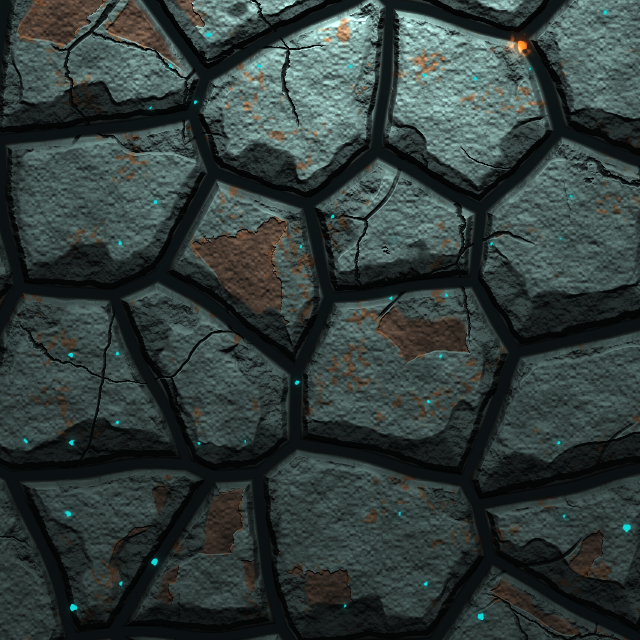
Write a WebGL 2 fragment shader that draws this texture.

```glsl
#version 300 es
precision highp float;

uniform vec2 u_resolution;
out vec4 fragColor;

const float STONES = 3.9;        // stones across the canvas
const float SHARDS = 6.5;        // crack cells across the canvas
const float GAP = 0.0095;        // half width of the channels
const float SIDE = 0.017;        // visible depth of the lower stone sides
const float CHIP = 0.032;        // reach of the broken edges
const float RUST_SHARE = 0.13;
const float GLINT_GRID = 14.0;
const float GLINT_SHARE = 0.24;
const float SLOPE_STEP = 0.0013;
const vec2 LAMP = vec2(0.58, 1.08);
const vec2 EMBER = vec2(0.812, 0.928);
const vec3 LIGHT_DIR = vec3(0.06, 0.70, 0.71);
const vec3 STONE = vec3(0.79, 1.0, 0.97);
const vec3 RUST = vec3(0.92, 0.71, 0.58);
const vec3 OCHRE = vec3(1.1, 0.62, 0.32);
const vec3 FLOOR = vec3(0.046, 0.072, 0.077);
const vec3 AMBIENT = vec3(0.016, 0.022, 0.022);
const vec3 GLINT = vec3(0.06, 0.86, 0.86);
const uint MIX = 1664525u;

struct Surface {
    float height, top, edge, lean, crack, patchMask, patchRim;
};

vec2 hash2(vec2 cell) {
    uvec2 v = uvec2(ivec2(cell)) * MIX + 1013904223u;
    for (int i = 0; i < 2; i++) {
        v.x += v.y * MIX;
        v.y += v.x * MIX;
        v ^= v >> 16u;
    }
    return vec2(v & 65535u) / 65535.0;
}

float noise(vec2 p) {
    vec2 i = floor(p), f = p - i;
    f = f * f * (3.0 - 2.0 * f);
    vec2 e = vec2(1.0, 0.0);
    return mix(mix(hash2(i).x, hash2(i + e).x, f.x),
               mix(hash2(i + e.yx).x, hash2(i + e.xx).x, f.x), f.y);
}

float fbm(vec2 p) {
    float sum = 0.0, gain = 0.5;
    for (int i = 0; i < 5; i++) {
        sum += gain * noise(p);
        p = mat2(1.6, 1.2, -1.2, 1.6) * p + 7.3;
        gain *= 0.52;
    }
    return sum;
}

// Voronoi: border distance, the same with lower borders pulled in, cell id.
vec4 cells(vec2 p, float pull) {
    vec2 home = floor(p), f = p - home, nearest = vec2(9.0), owner = vec2(0.0);
    for (int y = -1; y <= 1; y++)
    for (int x = -1; x <= 1; x++) {
        vec2 g = vec2(x, y);
        vec2 r = g + 0.1 + 0.8 * hash2(home + g) - f;
        if (dot(r, r) < dot(nearest, nearest)) { nearest = r; owner = g; }
    }
    float border = 9.0, pulled = 9.0;
    for (int y = -2; y <= 2; y++)
    for (int x = -2; x <= 2; x++) {
        vec2 g = owner + vec2(x, y);
        vec2 r = g + 0.1 + 0.8 * hash2(home + g) - f, away = r - nearest;
        if (dot(away, away) < 0.0001) continue;
        away = normalize(away);
        float d = dot(0.5 * (r + nearest), away);
        border = min(border, d);
        pulled = min(pulled, d - pull * max(-away.y, 0.0));
    }
    return vec4(border, pulled, home + owner);
}

Surface surface(vec2 uv) {
    Surface s;
    float rough = fbm(uv * 28.0);
    vec2 warp = vec2(noise(uv * 9.0), noise(uv * 9.0 + 31.0)) - 0.5;

    // Stone blocks with ragged ledges
    vec4 block = cells((uv + 0.018 * warp) * STONES + 11.0, SIDE * STONES);
    s.edge = block.x / STONES;
    float inner = block.y / STONES;
    s.lean = (s.edge - inner) / SIDE;
    float chip = CHIP * smoothstep(0.5, 0.85, noise(uv * 14.0 + 5.0)) + 0.03 * (rough - 0.36);
    float ledge = smoothstep(GAP, GAP + 0.010, s.edge + 0.012 * (rough - 0.5));
    s.top = smoothstep(0.0, 0.011, inner - GAP - 0.003 - chip);

    // Hairline cracks and rust plates share one finer division
    vec4 shard = cells((uv + 0.09 * warp + 0.03 * rough) * SHARDS + 53.0, 0.0);
    float split = shard.x / SHARDS;
    float open = smoothstep(0.5, 0.66, noise(uv * 7.0 + 17.0));
    s.crack = open * (1.0 - smoothstep(0.0006, 0.0034, split));
    float plate = split - 0.006 - 0.03 * (rough - 0.4);
    float rusty = step(hash2(shard.zw + 91.0).x, RUST_SHARE) * s.top;
    s.patchMask = rusty * smoothstep(0.0, 0.003, plate);
    s.patchRim = rusty * (1.0 - smoothstep(0.001, 0.006, abs(plate)));

    float relief = mix(0.027, 0.0085, s.top) * ledge;
    float grain = 0.0017 * noise(uv * 215.0) + 0.0016 * noise(uv * 120.0 + 9.0);
    s.height = 0.010 * ledge + 0.014 * s.top + relief * rough + ledge * grain
             - 0.006 * s.crack - 0.002 * s.patchMask;
    return s;
}

// Sparse glowing flakes, one candidate per grid cell
float glints(vec2 uv, float pixel) {
    vec2 p = uv * GLINT_GRID, cell = floor(p);
    vec2 pick = hash2(cell + 203.0), place = 0.2 + 0.6 * hash2(cell + 307.0);
    float radius = mix(0.0018, 0.0065, pow(pick.y, 4.0));
    vec2 offset = (p - cell - place) / GLINT_GRID;
    float d = length(offset) + 0.004 * (noise(uv * 240.0) - 0.5) - radius;
    float flake = 1.0 - smoothstep(-pixel, pixel, d);
    return step(pick.x, GLINT_SHARE) * (flake + 0.16 * exp(-max(d, 0.0) * 260.0));
}

void main() {
    vec2 uv = gl_FragCoord.xy / u_resolution.y;
    float pixel = 1.0 / u_resolution.y;
    Surface s = surface(uv);
    vec2 slope = vec2(surface(uv + vec2(SLOPE_STEP, 0.0)).height,
                      surface(uv + vec2(0.0, SLOPE_STEP)).height) - s.height;
    vec3 normal = normalize(vec3(-slope / SLOPE_STEP, 1.0));

    // Lamp falloff and relief shading, one on a flat face
    float level = 0.17 + 0.78 * exp(-2.7 * distance(uv, LAMP));
    float lit = max(dot(normal, LIGHT_DIR), 0.0) / LIGHT_DIR.z;
    float shade = lit * mix(mix(0.8, 0.34, clamp(s.lean, 0.0, 1.0)), 1.0, s.top);
    shade *= 1.0 - 0.8 * s.crack;

    // Stone, rust plates and ochre stains
    float stain = fbm(uv * 19.0 + 71.0);
    float speck = smoothstep(0.6, 0.72, stain) * smoothstep(0.5, 0.72, noise(uv * 130.0));
    vec3 tint = STONE * (0.85 + 0.3 * noise(uv * 33.0));
    tint = mix(tint, RUST * (0.45 + 0.75 * stain), s.patchMask);
    float ochre = max(speck, s.patchRim * smoothstep(0.5, 0.7, noise(uv * 85.0)));
    tint = mix(tint, OCHRE, 0.65 * ochre);
    vec3 color = tint * level * shade + AMBIENT;
    color += STONE * level * 0.6 * pow(max(lit - 0.95, 0.0), 2.0) * s.top;

    // Smooth channel floor between dark walls
    float channel = 1.0 - smoothstep(GAP * 0.55, GAP * 0.85, s.edge);
    float wall = smoothstep(GAP * 0.7, GAP * 1.4, s.edge);
    color *= mix(0.25, 1.0, wall);
    color = mix(color, FLOOR * (0.7 + 0.8 * level), channel);

    // Glowing flakes and a small ember
    color = mix(color, GLINT, min(glints(uv, pixel), 1.0));
    float heat = exp(-dot(uv - EMBER, uv - EMBER) * 4200.0);
    float spark = smoothstep(0.5, 0.75, heat * 0.4 + 0.65 * noise(uv * 150.0));
    color += vec3(0.3, 0.09, 0.01) * heat + vec3(1.0, 0.48, 0.1) * spark * heat;

    fragColor = vec4(color, 1.0);
}
```
